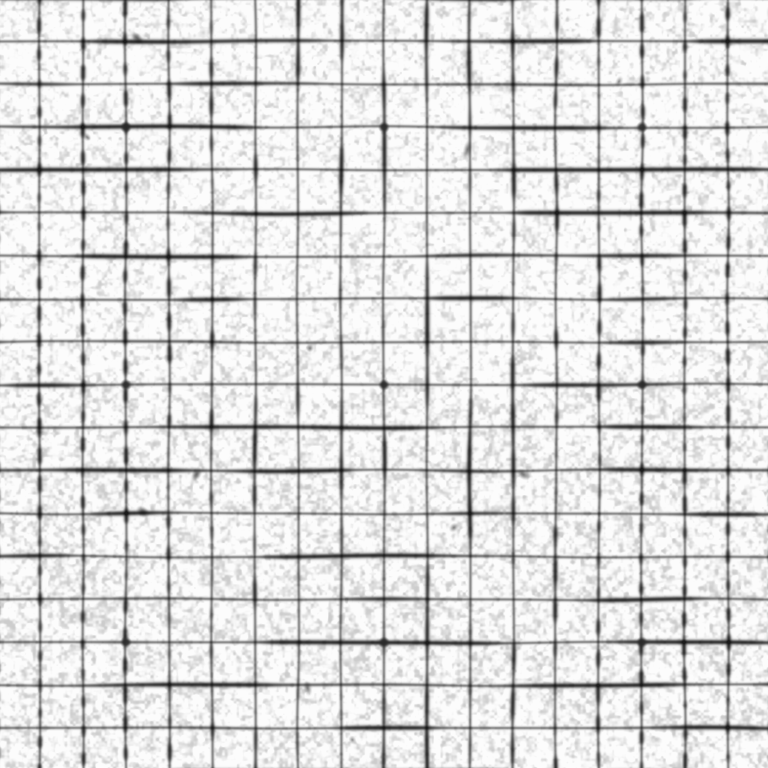
This pattern is drawn by a Shadertoy shader. Its source:

```glsl
// Worn ink graph paper: a square grid centred on the canvas, with lines that
// swell and fade along their length, dots at every sixth crossing and
// faintly mottled paper. Distances are in grid cells; value noise drives the wear.

float hash(vec2 p) {
    vec3 q = fract(p.xyx * vec3(0.1031, 0.1030, 0.0973));
    q += dot(q, q.yzx + 33.33);
    return fract((q.x + q.y) * q.z);
}

float noise(vec2 p) {
    vec2 i = floor(p), f = fract(p);
    f = f * f * (3.0 - 2.0 * f);
    return mix(mix(hash(i), hash(i + vec2(1, 0)), f.x),
               mix(hash(i + vec2(0, 1)), hash(i + vec2(1, 1)), f.x), f.y);
}

// Soft ink line: weight 0 is thin and grey, weight 1 is thick and dark
float inkLine(float offset, float weight, float pixel) {
    float sigma = mix(0.025, 0.041, weight);
    float blurred = length(vec2(sigma, 0.4 * pixel));
    return mix(0.48, 0.80, weight) * sigma / blurred
         * exp(-0.5 * offset * offset / (blurred * blurred));
}

// Long, irregular strokes along the rows
float rowInk(vec2 g, float pixel) {
    float row = round(g.y);
    float wobble = 0.05 * (noise(vec2(g.x * 0.4, row * 7.0 + 90.0)) - 0.5);
    float swell = noise(vec2(g.x * 0.5 + 40.0, row * 5.0 + 17.0));
    float weight = smoothstep(0.38, 0.80, swell);
    return inkLine(g.y - row + wobble, weight, pixel);
}

// Column strokes break into shorter, more regular dashes towards the sides
float columnInk(vec2 g, float pixel) {
    float column = round(g.x);
    float side = smoothstep(1.0, 7.0, abs(column));
    float wobble = 0.05 * (noise(vec2(g.y * 0.5, column * 9.0 + 50.0)) - 0.5);
    float swell = noise(vec2(g.y * mix(0.6, 1.4, side) + 70.0, column * 3.0 + 31.0));
    float phase = g.y * mix(0.7, 1.5, side) + hash(vec2(column, 8.0));
    float dash = 0.5 + 0.5 * cos(6.28318 * phase);
    float weight = smoothstep(0.38, 0.85, mix(swell, dash, 0.2 + 0.4 * side));
    return inkLine(g.x - column + wobble, weight, pixel);
}

// Sparse tilted flecks, at most one per tile
float fleckInk(vec2 g, float pixel) {
    vec2 tile = floor(g * 0.8);
    vec2 p = fract(g * 0.8) - 0.3 - 0.4 * vec2(hash(tile + 3.0), hash(tile + 11.0));
    float angle = 6.28318 * hash(tile + 23.0);
    p = mat2(cos(angle), -sin(angle), sin(angle), cos(angle)) * p;
    p.x *= mix(0.35, 1.0, hash(tile + 37.0));
    float radius = 0.025 + 0.035 * hash(tile + 41.0);
    float soft = 0.03 + pixel;
    float shape = 1.0 - smoothstep(radius - soft, radius + soft, length(p));
    return shape * step(0.96, hash(tile + 59.0)) * 0.5;
}

void mainImage(out vec4 fragColor, in vec2 fragCoord) {
    vec2 pitch = vec2(0.056, 0.0559);
    vec2 centred = (fragCoord - 0.5 * iResolution.xy) / iResolution.y;
    vec2 g = (centred + vec2(0.0, 0.001)) / pitch;
    float pixel = 1.0 / (iResolution.y * pitch.x);

    // Soft paper grain, denser in the lower half
    float density = mix(0.07, 0.0, smoothstep(-2.0, 1.5, g.y));
    float grain = 0.6 * noise(g * 8.0 + 200.0) + 0.4 * noise(g * 15.0 + 400.0);
    float patches = 0.08 * (noise(g * 1.7 + 130.0) - 0.5);
    float speckle = smoothstep(0.42, 1.0, grain + density + patches);
    float paper = 0.99 - 0.19 * speckle;

    // Ruled lines and flecks multiply over the paper
    float light = paper * (1.0 - rowInk(g, pixel)) * (1.0 - columnInk(g, pixel));
    light *= 1.0 - fleckInk(g, pixel);

    // Dots at every sixth crossing
    float dotDistance = length(g - 6.0 * round(g / 6.0));
    float soft = 0.045 + 0.5 * pixel;
    float dotInk = 1.0 - smoothstep(0.095 - soft, 0.095 + soft, dotDistance);
    light = mix(light, 0.17, 0.9 * dotInk);

    fragColor = vec4(vec3(max(light, 0.1)), 1.0);
}
```
